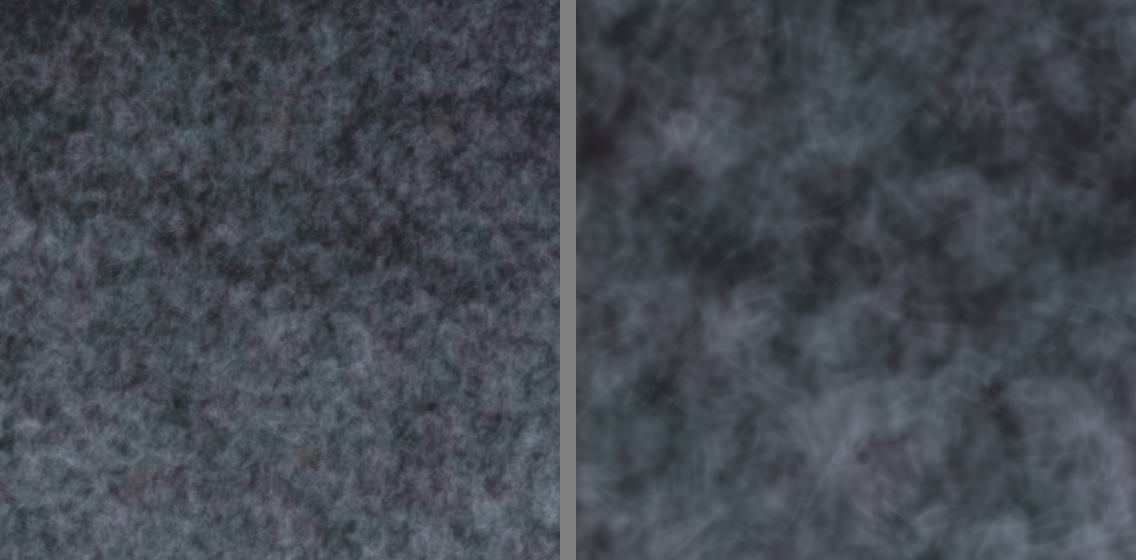
Left, the full canvas; right, a detail of the centre.
A Shadertoy shader for this texture:

```glsl
vec2 hash2(vec2 p) {
    uvec2 q = uvec2(ivec2(p) + 4096) * uvec2(1597334673u, 3812015801u);
    uint n = (q.x ^ q.y) * 1597334673u;
    n = (n ^ (n >> 15)) * 2246822519u;
    n ^= n >> 13;
    return vec2(n & 65535u, n >> 16) / 65535.0;
}

vec2 slope(vec2 cell) {
    float a = 6.2832 * hash2(cell).x;
    return vec2(cos(a), sin(a));
}

float gradientNoise(vec2 p) {
    vec2 i = floor(p), f = p - i;
    vec2 u = f * f * f * (f * (f * 6.0 - 15.0) + 10.0);
    vec2 e = vec2(1, 0);
    float low = mix(dot(slope(i), f), dot(slope(i + e.xy), f - e.xy), u.x);
    float high = mix(dot(slope(i + e.yx), f - e.yx), dot(slope(i + e.xx), f - e.xx), u.x);
    return mix(low, high, u.y);
}

mat2 rotation(float a) {
    return mat2(cos(a), sin(a), -sin(a), cos(a));
}

// Soft oval spots, one in each chosen cell
float scatter(vec2 p, float seed, float share) {
    vec2 cell = floor(p);
    float spots = 0.0;
    for (int y = -1; y <= 1; y++)
    for (int x = -1; x <= 1; x++) {
        vec2 id = cell + vec2(x, y);
        vec2 pick = hash2(id + seed);
        vec2 d = p - id - hash2(id + seed + 57.0);
        d = rotation(pick.y * 2.0 - 1.0) * d * vec2(1.35, 0.9);
        float size = mix(0.22, 0.45, pick.y);
        float spot = exp(-dot(d, d) / (size * size)) * (0.5 + 0.5 * pick.y);
        spots = max(spots, spot * step(pick.x, share));
    }
    return spots;
}

// Short thin strands running in several directions
float fibres(vec2 p) {
    float sum = 0.0;
    for (int i = 0; i < 4; i++) {
        float k = float(i);
        vec2 q = rotation(0.5 + k * 0.8) * p * vec2(88.0, 27.0) + k * 31.0;
        float strand = smoothstep(0.24, 0.0, abs(gradientNoise(q)));
        sum += strand * smoothstep(-0.2, 0.4, gradientNoise(p * 24.0 + k * 13.0));
    }
    return sum;
}

void mainImage(out vec4 fragColor, in vec2 fragCoord) {
    vec2 uv = fragCoord / iResolution.xy;
    vec2 p = fragCoord / iResolution.y;
    vec2 warp = vec2(gradientNoise(p * 34.0), gradientNoise(p * 34.0 + 40.0));
    vec2 bent = p + 0.009 * warp;

    // Broad light: brighter below, dim at the upper left and the top edge
    float light = 0.291 + 0.11 * (0.5 - uv.y);
    light += 0.04 * (uv.x - 0.5) * smoothstep(0.4, 1.0, uv.y);
    light -= 0.025 * smoothstep(0.93, 1.0, uv.y);
    light -= 0.035 * exp(-11.0 * dot(uv - vec2(0.72, 0.62), uv - vec2(0.72, 0.62)));
    light += 0.06 * gradientNoise(p * 4.5 + 7.0);

    // Mottling from clumps down to fine grain
    light += 0.085 * gradientNoise(bent * 13.0 + 3.0);
    light += 0.11 * gradientNoise(bent * 30.0 + 11.0);
    light += 0.1 * gradientNoise(rotation(0.4) * bent * vec2(68.0, 50.0));
    light += 0.055 * gradientNoise(p * 125.0);
    light += 0.028 * (fibres(p + 0.004 * warp) - 0.3);

    // Dark pits and pale flecks
    float clumps = smoothstep(-0.35, 0.3, gradientNoise(p * 6.0 + 19.0));
    light -= 0.125 * clumps * scatter(bent * 29.0, 5.0, 0.36);
    float flecks = scatter(bent * 19.0, 83.0, 0.1);
    light += 0.1 * flecks;

    // Slate tint drifting between teal and violet
    light = 0.14 + 0.5 * (light - 0.14 + sqrt((light - 0.14) * (light - 0.14) + 0.002));
    vec3 color = light * vec3(0.925, 1.0, 1.1);
    float drift = gradientNoise(p * 11.0 + 61.0) + 0.5 * gradientNoise(p * 32.0 + 23.0);
    color += drift * vec3(-0.02, 0.012, 0.002);
    color += vec3(0.006, -0.004, 0.012) * smoothstep(0.4, 1.0, uv.x) * uv.y;

    // Rare rusty specks
    float rust = scatter(bent * 17.0, 211.0, 0.01);
    color = mix(color, vec3(0.33, 0.28, 0.26), 0.6 * rust);
    fragColor = vec4(color, 1.0);
}
```
